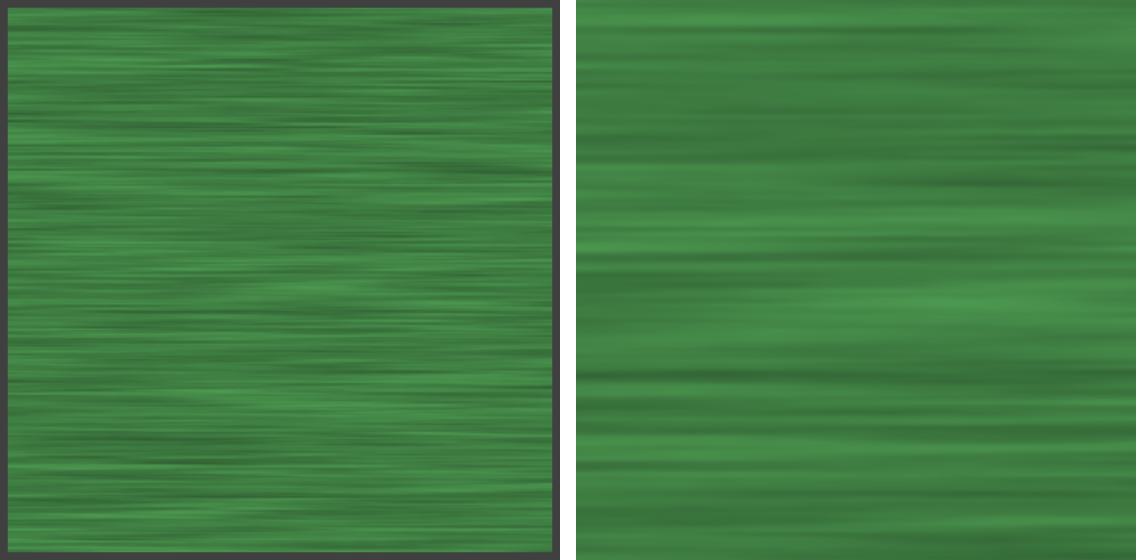
Left: the whole. Right: its middle third, enlarged.
This texture is drawn by a Shadertoy shader. Its source:

```glsl
float hash(vec2 cell) {
    uvec2 q = uvec2(ivec2(cell)) * uvec2(1597334673u, 3812015801u);
    uint n = (q.x ^ q.y) * 1597334673u;
    n = (n ^ (n >> 15)) * 2246822519u;
    n ^= n >> 13;
    return float(n >> 8) / 16777216.0;
}

// Smooth 1D noise along one row, shifted so that rows do not line up
float rowNoise(float x, float row) {
    x += 16.0 * hash(vec2(row, 977.0));
    float cell = floor(x);
    return mix(hash(vec2(cell, row)), hash(vec2(cell + 1.0, row)),
               smoothstep(0.0, 1.0, x - cell));
}

float streakNoise(vec2 p) {
    float row = floor(p.y);
    return mix(rowNoise(p.x, row), rowNoise(p.x, row + 1.0),
               smoothstep(0.0, 1.0, p.y - row));
}

void mainImage(out vec4 fragColor, in vec2 fragCoord) {
    vec2 uv = fragCoord / iResolution.xy;

    // Brushed streaks: broad, medium and hairline layers
    float streaks = 0.28 * streakNoise(uv * vec2(3.5, 85.0))
                  + 0.44 * streakNoise(uv * vec2(5.0, 185.0) + vec2(3.0, 400.0))
                  + 0.22 * streakNoise(uv * vec2(8.0, 330.0) + vec2(7.0, 1200.0))
                  + 0.06 * streakNoise(uv * vec2(40.0, 300.0) + vec2(5.0, 2400.0));
    vec3 brushedGreen = vec3(0.246, 0.492, 0.258) * (1.0 + 0.58 * (streaks - 0.5));

    // Flat grey frame
    vec2 fromCentre = abs(uv - 0.5);
    float edge = max(fromCentre.x, fromCentre.y) - 0.4863;
    float halfPixel = 0.5 / min(iResolution.x, iResolution.y);
    float frame = smoothstep(-halfPixel, halfPixel, edge);

    fragColor = vec4(mix(brushedGreen, vec3(0.25), frame), 1.0);
}
```
